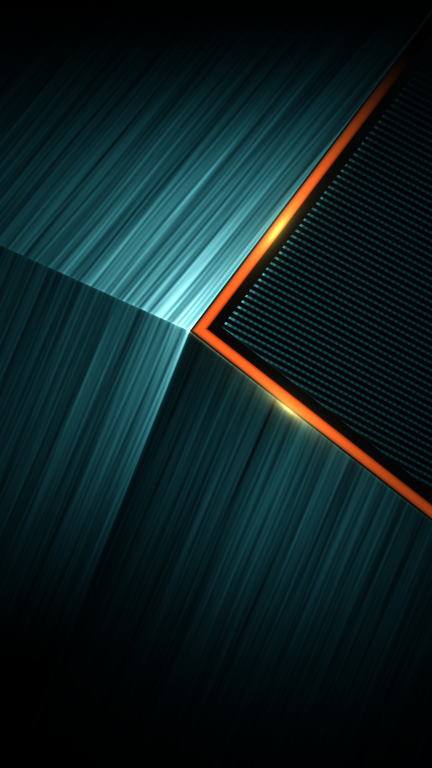
Reproduce this background procedurally as a WebGL 2 fragment shader.

```glsl
#version 300 es
precision highp float;

uniform vec2 u_resolution;
out vec4 fragColor;

#define CORNER vec2(0.247, 0.569)
#define UPPER_DIR vec2(0.605, 0.796)
#define LOWER_DIR vec2(0.787, -0.617)
#define BAND_CENTER 0.0092
#define BAND_HALF 0.0078
#define PANEL_INSET 0.030
#define STRIPE_PERIOD 0.0088
#define GRAIN_DEPTH 0.42
#define ORANGE vec3(1.0, 0.38, 0.13)
#define EMBER vec3(0.42, 0.09, 0.02)
#define SPARK vec3(1.0, 0.80, 0.38)

// Coordinates along and across a direction
vec2 align(vec2 q, vec2 dir) {
    return vec2(dot(q, dir), dot(q, vec2(dir.y, -dir.x)));
}

// Brushed grain: layered sines across the stroke, drifting slowly along it
float brushed(vec2 s) {
    float sum = 0.0, freq = 95.0;
    for (int i = 0; i < 6; i++) {
        float k = float(i);
        float drift = 1.3 * sin(s.x * (5.0 + 3.0 * k) + s.y * 37.0 + k);
        sum += sin(s.y * freq + drift + k * 2.4) * (0.6 + 0.4 * sin(s.y * 53.0 * (k + 1.0)));
        freq *= 1.61;
    }
    return 1.0 + GRAIN_DEPTH * sum / 2.6;
}

// Teal ramp: shadows lean blue, highlights turn pale
vec3 teal(float light) {
    return pow(vec3(max(light, 0.0)), vec3(1.6, 1.0, 0.95)) * vec3(0.66, 1.0, 1.03);
}

// Three metal faces that meet at the corner
vec3 metal(vec2 p, vec2 q, float px) {
    float r = length(q);
    float upperSide = dot(q, vec2(0.412, 0.911));
    float rightSide = dot(q, vec2(0.929, -0.370));
    float down = max(dot(q, vec2(-0.370, -0.929)), 0.0);

    vec2 topStroke = align(q, vec2(0.64, 0.77));
    float top = 1.05 * exp(-length(topStroke * vec2(0.85, 1.25)) / 0.19);
    top *= (1.0 - smoothstep(0.74, 1.02, p.y)) * brushed(topStroke);

    vec2 sideStroke = align(q, vec2(0.39, 0.92));
    float grain = brushed(sideStroke + 0.7);
    float away = min(rightSide, 0.0);
    float left = 0.26 * exp(away / 0.3) + 0.38 * exp(away / 0.04 - down / 0.2);
    left *= smoothstep(0.12, 0.55, p.y) * grain;

    vec2 pool = (p - vec2(0.378, 0.375)) / 0.205;
    float bottom = 0.215 * exp(-dot(pool, pool)) * grain;

    float light = mix(left, bottom, smoothstep(-px, px, rightSide));
    light += 0.30 * exp(-abs(rightSide) / 0.002 - down / 0.13) * step(upperSide, 0.0);
    light = mix(light, top, smoothstep(-px, px, upperSide));
    light += 0.25 * exp(-abs(upperSide) / 0.0018 - r / 0.12) * step(q.x, 0.0);
    return teal(light);
}

// Ribbed dark panel with beaded lines
vec3 panel(vec2 q, float dUpper, float dLower, float px) {
    float d = min(dUpper, dLower);
    float r = length(q);
    vec2 s = align(q, vec2(0.885, -0.466));
    float wave = abs(fract(s.y / STRIPE_PERIOD) - 0.5) * STRIPE_PERIOD;
    float rib = 1.0 - smoothstep(0.0008, 0.0014 + px, wave);
    float bead = 0.8 + 0.2 * sin(s.x * 900.0);
    float inside = smoothstep(PANEL_INSET - 0.001, PANEL_INSET + 0.001, d);
    float fade = exp(-r / 0.36) * (1.0 - smoothstep(0.16, 0.38, q.y));
    float edgeBeads = 0.55 * exp(-abs(dUpper - PANEL_INSET - 0.002) / 0.004);
    float light = inside * rib * bead * (0.38 + edgeBeads) * fade;
    light += 0.32 * inside * exp(-abs(dLower - PANEL_INSET) / 0.0016 - r / 0.12);
    return vec3(0.004, 0.012, 0.015) + teal(light);
}

// Warm spark stretched along an edge
float spark(vec2 q, vec2 center, vec2 dir) {
    vec2 s = align(q - center, dir);
    float core = exp(-length(s / vec2(0.022, 0.0045)));
    return core + 0.25 * exp(-length(s / vec2(0.055, 0.014)));
}

void main() {
    vec2 p = gl_FragCoord.xy / u_resolution.y;
    vec2 q = p - CORNER;
    float px = 1.0 / u_resolution.y;
    float r = length(q);
    float dUpper = align(q, UPPER_DIR).y;
    float dLower = -align(q, LOWER_DIR).y;
    float d = min(dUpper, dLower);
    float onLower = smoothstep(-px, px, dUpper - dLower);

    vec3 color = mix(metal(p, q, px), panel(q, dUpper, dLower, px), smoothstep(-px, px, d));

    // Thin lit rim where the metal ends
    float rim = exp(-abs(d + 0.0008) / 0.0013);
    color += rim * mix(vec3(0.30, 0.52, 0.55), vec3(0.42, 0.36, 0.22), onLower) * exp(-r / 0.21);

    // Orange band, dimming toward its far ends
    float across = (d - BAND_CENTER) / BAND_HALF;
    float band = 1.0 - smoothstep(0.75, 1.08, abs(across));
    float fade = mix(1.0 - smoothstep(0.20, 0.48, r), 1.0 - 0.4 * smoothstep(0.15, 0.40, r), onLower);
    vec3 glow = mix(EMBER, ORANGE, clamp(1.1 - across * across, 0.0, 1.0));
    color = mix(color, glow * fade, band);

    // Sparks on both arms
    color += SPARK * spark(q, vec2(0.114, 0.131), UPPER_DIR);
    color += SPARK * spark(q, vec2(0.128, -0.102), LOWER_DIR);

    fragColor = vec4(clamp(color, 0.0, 1.0), 1.0);
}
```
